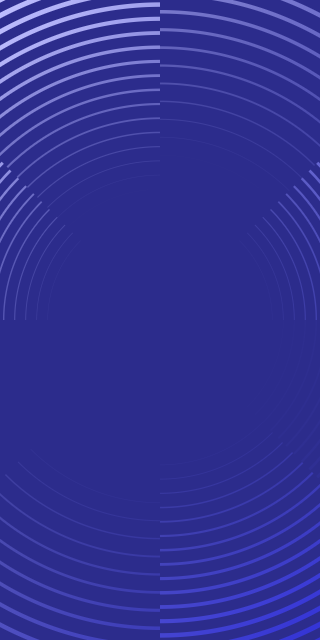
Reproduce this background procedurally as a WebGL 1 fragment shader.

```glsl
precision highp float;

// Concentric rings around the canvas centre, cut into sectors by the vertical
// axis and the diagonals. Each sector has its own ring spacing; rings grow
// thicker and brighter outward, tinted by a blend of four corner colours.

uniform vec2 u_resolution;

// Ring spacing per sector, in canvas widths
const float SPACING_SIDE = 0.0344;
const float SPACING_FINE = 0.0444;
const float SPACING_WIDE = 0.0560;

// Ring profile, measured in ring numbers
const float RING_PHASE  = 0.2;
const float FIRST_RING  = 8.8;
const float FADE_RINGS  = 12.5;
const float WIDTH_STEP  = 0.0235;  // added width per ring, share of spacing
const float LOWER_RIGHT = 0.12;    // strength of the faint lower right side

const vec3 BASE         = vec3(0.173, 0.173, 0.549);
const vec3 TOP_LEFT     = vec3(0.75, 0.75, 1.00);
const vec3 TOP_RIGHT    = vec3(0.50, 0.50, 0.85);
const vec3 BOTTOM_LEFT  = vec3(0.33, 0.33, 0.79);
const vec3 BOTTOM_RIGHT = vec3(0.20, 0.20, 0.84);

// Step of one pixel in width, centred on zero
float softStep(float d, float pixel) {
  return clamp(d / pixel + 0.5, 0.0, 1.0);
}

// Opacity of the nearest ring at a given radius
float rings(float radius, float spacing, float pixel) {
  float number = floor(radius / spacing - RING_PHASE + 0.5) + RING_PHASE;
  float growth = max(number - FIRST_RING, 0.0);
  float halfWidth = 0.5 * spacing * WIDTH_STEP * growth;
  float d = radius - number * spacing;
  float coverage = softStep(d + halfWidth, pixel) - softStep(d - halfWidth, pixel);
  return coverage * min(growth / FADE_RINGS, 1.0);
}

void main() {
  float pixel = 1.0 / u_resolution.x;
  vec2 uv = gl_FragCoord.xy / u_resolution;
  vec2 p = (gl_FragCoord.xy - 0.5 * u_resolution) * pixel;
  float radius = length(p);

  // Sector masks
  float right = softStep(p.x, pixel);
  float upper = softStep(p.y, pixel);
  float vertical = softStep((abs(p.y) - abs(p.x)) * 0.7071, pixel);

  // Fine and wide spacing sit in opposite quadrants
  float fine = rings(radius, SPACING_FINE, pixel);
  float wide = rings(radius, SPACING_WIDE, pixel);
  float top = mix(fine, wide, right);
  float bottom = mix(wide, fine, right);
  float caps = mix(bottom, top, upper);

  // Side sectors show mainly in the upper half
  float sideStrength = mix(LOWER_RIGHT * right, 1.0, upper);
  float sides = rings(radius, SPACING_SIDE, pixel) * sideStrength;

  // Tint and composite
  vec3 tint = mix(mix(BOTTOM_LEFT, BOTTOM_RIGHT, uv.x),
                  mix(TOP_LEFT, TOP_RIGHT, uv.x), uv.y);
  vec3 color = mix(BASE, tint, mix(sides, caps, vertical));
  gl_FragColor = vec4(color, 1.0);
}
```
